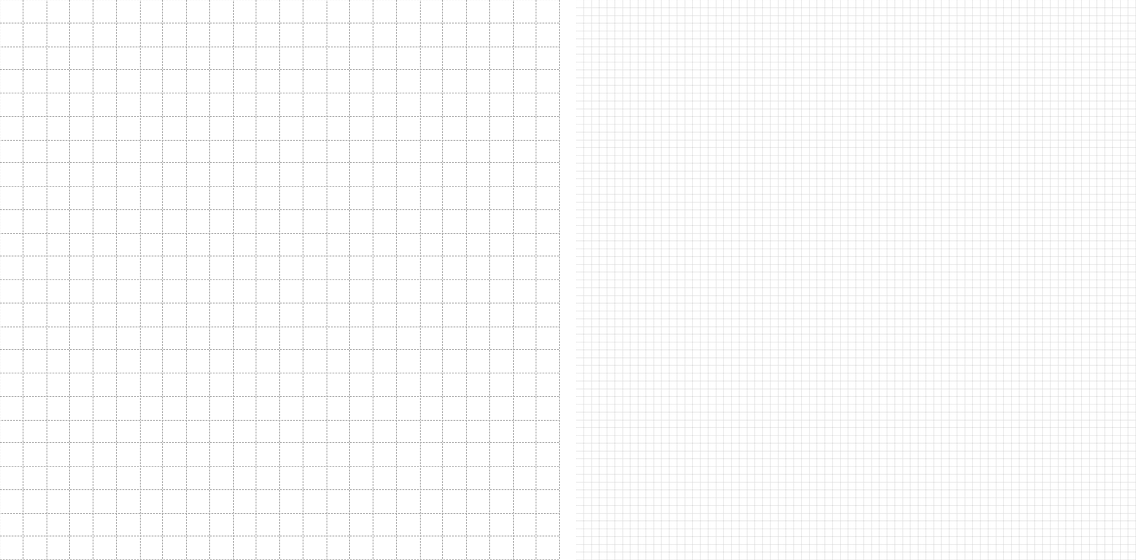
Left, the tile; right, the same tile 3 across and 3 down.
Give the GLSL for this pattern, as a WebGL 2 fragment shader.

```glsl
#version 300 es
precision highp float;
// Square grid of 24 by 24 cells in fine grey dashed lines on white paper.
// Line spacing varies slightly in a cycle of four; lines and dashes are
// box-filtered analytically, so they stay smooth at any canvas size.
uniform vec2 u_resolution;
out vec4 fragColor;

const float CELLS = 24.0;

// Integral of a unit-period pulse that is on for the first part of each period
float pulseIntegral(float x, float duty) {
  return floor(x) * duty + min(fract(x), duty);
}

// Average of the pulse over a footprint centred on x
float pulse(float x, float duty, float footprint) {
  float h = 0.5 * footprint;
  return (pulseIntegral(x + h, duty) - pulseIntegral(x - h, duty)) / footprint;
}

// Coverage of the dashed lines crossing one axis; positions are in cells
float dashedLines(float across, float along, vec2 footprint, float faintFourth) {
  float index = mod(floor(across + 0.5), 4.0);

  // Small uneven shifts that repeat every four lines
  float shift = index == 2.0 ? 0.012 : index == 3.0 ? -0.028 : -0.012;
  float width = 0.028;
  float line = pulse(across - shift + 0.5 * width, width, footprint.x);

  // Eight dashes per cell, the second line of four starting on a gap
  float phase = index == 2.0 ? 0.5 : 0.0;
  float dash = pulse(along * 8.0 - phase, 0.6, footprint.y * 8.0);
  float strength = index == 0.0 ? faintFourth : 1.0;
  return line * dash * strength;
}

void main() {
  vec2 uv = gl_FragCoord.xy / u_resolution;
  vec2 cell = vec2(uv.x, 1.0 - uv.y) * CELLS;
  vec2 pixel = CELLS / u_resolution;

  float columns = dashedLines(cell.x, cell.y, pixel.xy, 1.0);
  float rows = dashedLines(cell.y, cell.x, pixel.yx, 0.8);

  vec3 paper = vec3(1.0);
  vec3 ink = vec3(0.48);
  fragColor = vec4(mix(paper, ink, max(columns, rows)), 1.0);
}
```
